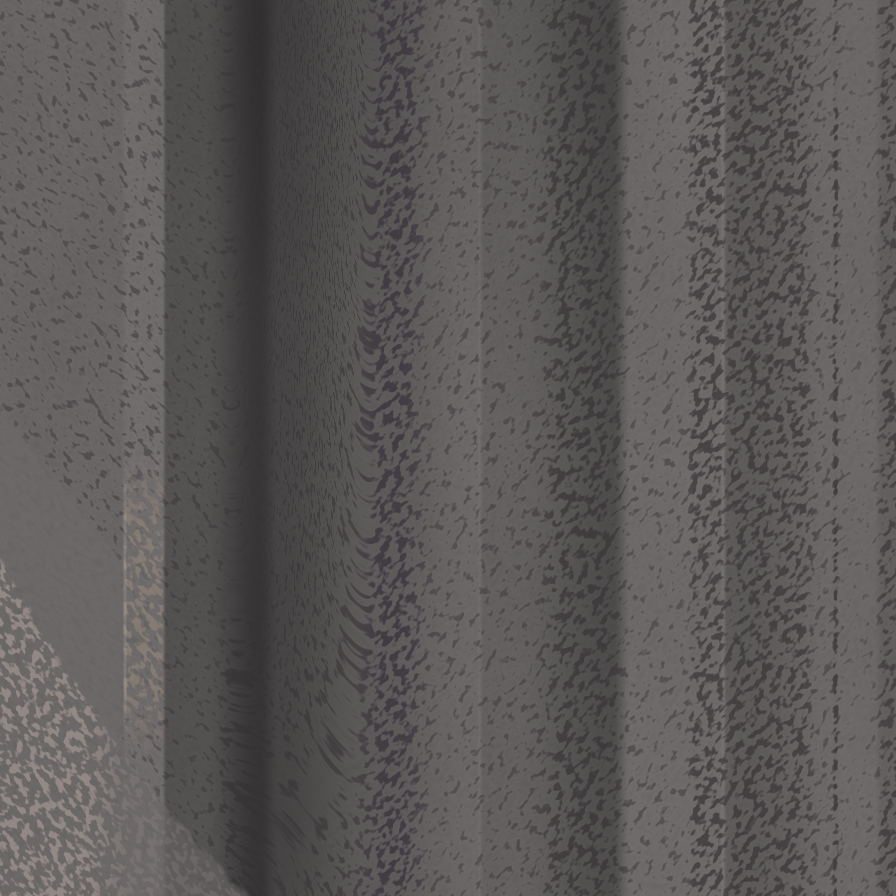
This texture is drawn by a WebGL 1 fragment shader. Its source:

```glsl
precision highp float;

// Worn grey sheet hanging in uneven vertical folds: chained ramps shade the folds,
// sheared gradient noise speckles them at a density that differs from band to band,
// and a pale, scuffed patch with a curved edge covers the lower left corner.

uniform vec2 u_resolution;

const vec3 WARM_GREY = vec3(1.02, 0.985, 0.985);
const vec3 DARK_FLECK = vec3(0.205, 0.19, 0.20);
const vec3 PLUM_FLECK = vec3(0.20, 0.18, 0.215);
const vec3 PINK_SCUFF = vec3(0.60, 0.555, 0.545);
const vec3 TAN_SCUFF = vec3(0.58, 0.53, 0.47);

vec2 gradientAt(vec2 cell) {
  vec3 q = fract(cell.xyx * vec3(0.1031, 0.1030, 0.0973));
  q += dot(q, q.yzx + 33.33);
  float angle = 6.28318 * fract((q.x + q.y) * q.z);
  return vec2(cos(angle), sin(angle));
}

float gradientNoise(vec2 p) {
  vec2 i = floor(p);
  vec2 f = p - i;
  vec2 u = f * f * f * (f * (f * 6.0 - 15.0) + 10.0);
  vec2 e = vec2(1.0, 0.0);
  float low = mix(dot(gradientAt(i), f), dot(gradientAt(i + e), f - e), u.x);
  float high = mix(dot(gradientAt(i + e.yx), f - e.yx),
                   dot(gradientAt(i + e.xx), f - e.xx), u.x);
  return mix(low, high, u.y);
}

// Two octaves of short slanted flecks
float flecks(vec2 p, float slant) {
  vec2 q = vec2(p.x + slant * p.y, p.y - 0.35 * slant * p.x);
  return gradientNoise(q * vec2(118.0, 82.0) + 17.0)
       + 0.55 * gradientNoise(q * vec2(225.0, 175.0) + 61.0);
}

float band(float x, float lo, float hi, float soft) {
  return smoothstep(lo - soft, lo + soft, x) * (1.0 - smoothstep(hi - soft, hi + soft, x));
}

float ramp(float tone, float target, float lo, float hi, float x) {
  return mix(tone, target, smoothstep(lo, hi, x));
}

// Brightness across the folds, from left to right
float foldTone(float x) {
  float t = ramp(0.405, 0.435, 0.134, 0.142, x);
  t = ramp(t, 0.325, 0.181, 0.186, x);
  t = ramp(t, 0.215, 0.225, 0.290, x);
  t = ramp(t, 0.275, 0.290, 0.312, x);
  t = ramp(t, 0.365, 0.305, 0.430, x);
  t = ramp(t, 0.415, 0.430, 0.530, x);
  t = ramp(t, 0.385, 0.533, 0.541, x);
  t = ramp(t, 0.305, 0.570, 0.692, x);
  t = ramp(t, 0.425, 0.684, 0.704, x);
  t = ramp(t, 0.365, 0.807, 0.812, x);
  t = ramp(t, 0.415, 0.830, 0.930, x);
  t = ramp(t, 0.385, 0.975, 0.985, x);
  return t + 0.025 * band(x, 0.534, 0.537, 0.002) + 0.03 * band(x, 0.805, 0.808, 0.002);
}

// How thickly the dark flecks lie in each band
float fleckDensity(float x) {
  float d = 0.30 + 0.12 * band(x, 0.14, 0.18, 0.004);
  d += 0.22 * band(x, 0.30, 0.40, 0.03);
  d += 0.55 * band(x, 0.41, 0.468, 0.022);
  d += 0.45 * band(x, 0.61, 0.69, 0.02);
  d += 0.50 * band(x, 0.77, 0.807, 0.006);
  d += 0.48 * band(x, 0.812, 0.905, 0.012);
  d += 0.65 * band(x, 0.930, 0.935, 0.002);
  d += 0.40 * band(x, 0.982, 1.10, 0.004);
  return d - 0.18 * band(x, 0.94, 0.978, 0.004);
}

void main() {
  vec2 p = gl_FragCoord.xy / u_resolution;
  float slant = mix(0.65, -0.55, smoothstep(0.25, 0.42, p.x));
  float grain = flecks(p, slant);
  float cloud = gradientNoise(p * vec2(9.0, 5.0) + 4.0);

  // Corner regions
  float rough = 0.012 * gradientNoise(p * 45.0);
  float patchEdge = 0.375 - 1.75 * p.x + 1.4 * p.x * p.x + rough - p.y;
  float scuffed = smoothstep(-0.006, 0.006, patchEdge) * (1.0 - smoothstep(0.27, 0.29, p.x));
  float leftPanel = 1.0 - smoothstep(0.134, 0.139, p.x);
  float haze = max(leftPanel * smoothstep(-0.01, 0.01, 0.545 - 1.27 * p.x - p.y), scuffed);
  float strip = band(p.x, 0.138, 0.182, 0.002) * band(p.y, 0.19, 0.46, 0.06);

  // Folds with soft clouding, slightly dimmer towards the top
  float tone = foldTone(p.x) + 0.018 * cloud;
  tone -= 0.025 * smoothstep(0.55, 1.0, p.y) * band(p.x, 0.22, 0.70, 0.08);
  tone = mix(tone, mix(0.375, 0.415, 1.0 - smoothstep(0.18, 0.19, p.x)), 0.8 * haze);
  vec3 color = WARM_GREY * tone * (1.0 + 0.07 * grain);

  // Dark flecks
  float density = fleckDensity(p.x) + 0.15 * cloud;
  density += 0.45 * band(p.x, 0.25, 0.295, 0.012) * (1.0 - smoothstep(0.27, 0.34, p.y));
  float threshold = mix(0.38, -0.06, density);
  float dark = smoothstep(threshold - 0.14, threshold + 0.24, grain);
  dark *= (0.36 + 0.40 * density) * (1.0 - 0.85 * haze) * (1.0 - 0.6 * strip);
  color = mix(color, mix(DARK_FLECK, PLUM_FLECK, band(p.x, 0.40, 0.48, 0.03)), dark);

  // Pale scuffs in the corner and along the strip
  float scuff = smoothstep(-0.05, 0.25, flecks(p + 0.37, 0.5));
  float scuffFade = mix(1.0, 0.28, smoothstep(0.09, 0.15, p.x));
  color = mix(color, PINK_SCUFF, 0.85 * scuff * scuffed * scuffFade);
  color = mix(color, TAN_SCUFF, 0.6 * scuff * strip * (1.0 - scuffed));
  color += 0.07 * band(p.x, 0.138, 0.141, 0.0015) * band(p.y, 0.20, 0.45, 0.04);

  gl_FragColor = vec4(color, 1.0);
}
```
